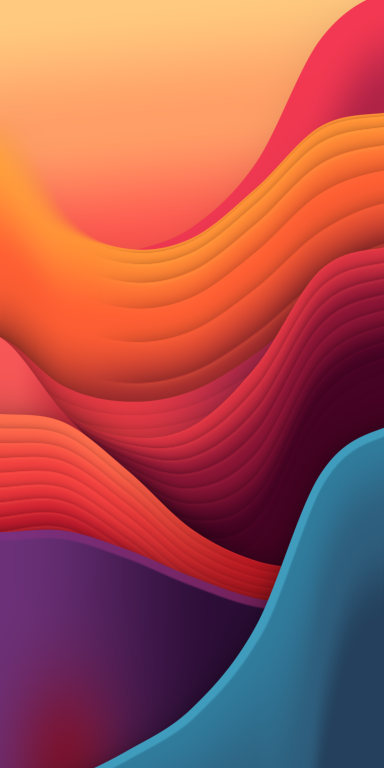
Write a Shadertoy shader that draws this background.

```glsl
// Smooth ridge line through seven evenly spaced control heights
float ridge(float x, float h[7]) {
    float s = clamp(x, 0.0, 0.9999) * 6.0;
    int i = int(s);
    float t = fract(s);
    float a = h[max(i - 1, 0)], b = h[i], c = h[i + 1], d = h[min(i + 2, 6)];
    return b + 0.5 * t * (c - a + t * (2.0 * a - 5.0 * b + 4.0 * c - d
             + t * (3.0 * (b - c) + d - a)));
}

// Approximate perpendicular depth below a ridge, in canvas heights
float depthBelow(vec2 p, float h[7], float aspect) {
    float e = 0.004;
    float slope = (ridge(p.x + e, h) - ridge(p.x - e, h)) / (2.0 * e);
    return (ridge(p.x, h) - p.y) / length(vec2(1.0, slope * aspect));
}

// Lay a sheet over the backdrop with a soft contact shadow
vec3 layer(vec3 back, vec3 tint, float depth, float soft, float shadow) {
    back *= 1.0 - shadow * exp(min(depth, 0.0) / 0.018);
    return mix(back, tint, smoothstep(-soft, soft, depth));
}

// Stacked sheets: a lit lip at each step and a shade before the next
vec3 folds(vec3 tint, float level, vec3 lip, float strength) {
    float f = fract(level);
    float edge = smoothstep(0.0, min(fwidth(level), 0.5), f);
    float glow = exp(-f * 11.0) * edge;
    float shade = f * f * f * smoothstep(0.0, min(fwidth(level), 0.5), 1.0 - f);
    return mix(tint * (1.0 - 0.22 * strength * shade), lip, glow * strength * 0.5);
}

vec3 ramp(vec3 a, vec3 b, vec3 c, float t) {
    return mix(mix(a, b, smoothstep(0.0, 0.5, t)), c, smoothstep(0.5, 1.0, t));
}

void mainImage(out vec4 fragColor, in vec2 fragCoord) {
    vec2 p = fragCoord / iResolution.xy;
    float aspect = iResolution.y / iResolution.x;
    float aa = 0.8 / iResolution.y;

    // Ridge lines, from back to front
    float crimsonHill[7] = float[7](0.648, 0.659, 0.672, 0.704, 0.788, 0.948, 1.010);
    float orangeTop[7] = float[7](0.818, 0.712, 0.676, 0.690, 0.755, 0.835, 0.853);
    float roseTop[7] = float[7](0.561, 0.497, 0.477, 0.491, 0.540, 0.609, 0.659);
    float wineTop[7] = float[7](0.557, 0.464, 0.431, 0.445, 0.523, 0.648, 0.678);
    float wineBase[7] = float[7](0.551, 0.443, 0.362, 0.303, 0.323, 0.479, 0.534);
    float coralSlope[7] = float[7](0.561, 0.462, 0.380, 0.300, 0.200, 0.100, 0.000);
    float redTop[7] = float[7](0.461, 0.450, 0.387, 0.311, 0.270, 0.258, 0.250);
    float violetTop[7] = float[7](0.307, 0.309, 0.284, 0.249, 0.221, 0.212, 0.205);
    float blueTop[7] = float[7](-0.042, -0.017, 0.023, 0.078, 0.185, 0.382, 0.443);

    // Warm sky
    vec3 col = ramp(vec3(1.0, 0.79, 0.50), vec3(1.0, 0.62, 0.40),
                    vec3(1.0, 0.34, 0.31), (1.0 - p.y) / 0.32 + 0.15 * (p.x - 0.4));

    // Crimson hill
    float depth = depthBelow(p, crimsonHill, aspect);
    vec3 tint = mix(vec3(0.95, 0.22, 0.32), vec3(0.70, 0.14, 0.28),
                    smoothstep(0.02, 0.13, depth) * smoothstep(0.65, 1.0, p.x));
    col = layer(col, tint, depth, aa, 0.04);

    // Orange ribbon, melting into the sky at the left
    float top = ridge(p.x, orangeTop);
    float across = max((top - p.y) / (top - ridge(p.x, roseTop)), 0.0);
    tint = ramp(vec3(1.0, 0.57, 0.21), vec3(1.0, 0.37, 0.20), vec3(0.72, 0.20, 0.20),
                across * (0.75 + 0.27 * smoothstep(0.0, 0.4, p.x)));
    tint = mix(tint, vec3(1.0, 0.65, 0.25), 0.8 * smoothstep(0.25, 0.0, p.x) * smoothstep(0.6, 0.0, across));
    vec3 lip = mix(vec3(1.0, 0.76, 0.32), vec3(1.0, 0.40, 0.25), smoothstep(0.15, 0.4, across));
    tint = folds(tint, sqrt(across) * 6.4, lip, 0.8 * smoothstep(0.22, 0.42, p.x));
    depth = depthBelow(p, orangeTop, aspect);
    col = layer(col, tint, depth, mix(0.035, aa, smoothstep(0.0, 0.3, p.x)), 0.03);

    // Rose sheet
    depth = depthBelow(p, roseTop, aspect);
    tint = mix(vec3(0.92, 0.23, 0.27), vec3(0.65, 0.15, 0.29), smoothstep(0.3, 0.75, p.x));
    tint = folds(tint, depth * 55.0, vec3(0.95, 0.26, 0.29), 0.4);
    col = layer(col, tint, depth, aa, 0.16);

    // Wine folds, fanning out to the right
    top = ridge(p.x, wineTop);
    across = max((top - p.y) / max(top - ridge(p.x, wineBase), 0.006), 0.0);
    tint = ramp(vec3(0.86, 0.20, 0.26), vec3(0.55, 0.08, 0.21), vec3(0.28, 0.01, 0.14), across);
    lip = mix(vec3(1.0, 0.32, 0.29), vec3(0.50, 0.08, 0.22), smoothstep(0.0, 0.9, across));
    tint = folds(tint, across * 7.0, lip, smoothstep(1.4, 0.5, across));
    col = layer(col, tint, depthBelow(p, wineTop, aspect), aa, 0.14);

    // Coral slope at the left
    tint = mix(vec3(0.97, 0.34, 0.34), vec3(0.82, 0.18, 0.25), smoothstep(0.03, 0.2, p.x));
    col = layer(col, tint, depthBelow(p, coralSlope, aspect), aa, 0.15);

    // Red folded wave
    across = (ridge(p.x, redTop) - p.y) / (0.154 - 0.1 * p.x);
    tint = ramp(vec3(1.0, 0.43, 0.30), vec3(0.96, 0.25, 0.25), vec3(0.83, 0.11, 0.19), across);
    tint = mix(tint, vec3(0.74, 0.09, 0.13), smoothstep(0.2, 0.7, p.x));
    tint = folds(tint, across * 8.0, vec3(1.0, 0.46, 0.33), 0.9 - 0.6 * p.x);
    col = layer(col, tint, depthBelow(p, redTop, aspect), aa, 0.22);

    // Violet hill with a red glow near its foot
    depth = depthBelow(p, violetTop, aspect);
    tint = mix(vec3(0.42, 0.19, 0.47), vec3(0.17, 0.05, 0.21), smoothstep(0.0, 0.62, p.x));
    vec2 glowOffset = (p - vec2(0.17, 0.01)) / vec2(0.14, 0.11);
    tint = mix(tint, vec3(0.50, 0.07, 0.17), 0.9 * exp(-dot(glowOffset, glowOffset)));
    lip = mix(vec3(0.48, 0.19, 0.50), vec3(0.46, 0.13, 0.36), p.x * 1.5);
    tint = mix(lip, tint, smoothstep(0.009, 0.013, depth));
    col = layer(col, tint, depth, aa, 0.22);

    // Blue hill with a bright rim
    depth = depthBelow(p, blueTop, aspect);
    tint = ramp(vec3(0.19, 0.49, 0.62), vec3(0.18, 0.37, 0.49), vec3(0.14, 0.25, 0.36), depth / 0.24);
    tint = mix(vec3(0.25, 0.61, 0.74), tint, smoothstep(0.009, 0.013, depth));
    col = layer(col, tint, depth, aa, 0.25);

    fragColor = vec4(col, 1.0);
}
```
